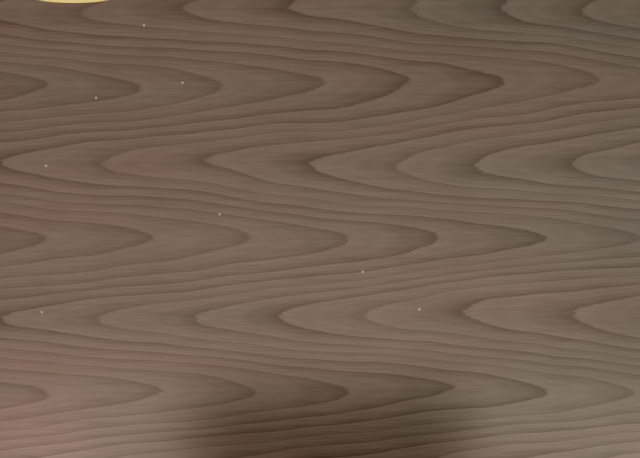
A Shadertoy shader for this texture:

```glsl
// Dark walnut veneer with horizontal grain under uneven light.
// Growth rings are contours of a field that waves across the board, giving
// nested arches; stretched cellular noise adds fibres, soft masks add light.

const float TAU = 6.2831853;
const vec3 DARK_WOOD = vec3(0.27, 0.21, 0.16);
const vec3 PALE_WOOD = vec3(0.60, 0.52, 0.47);
const vec3 RED_TINT = vec3(0.022, -0.006, -0.006);
const vec3 DUST = vec3(0.78, 0.73, 0.67);
const vec3 BARE_EDGE = vec3(0.86, 0.76, 0.52);

vec2 hash2(vec2 p) {
    vec3 q = fract(p.xyx * vec3(0.1031, 0.1030, 0.0973));
    q += dot(q, q.yzx + 33.33);
    return fract((q.xx + q.yz) * q.zy);
}

// Distance to the nearest scattered point, and that point's random value.
vec2 cellular(vec2 p) {
    vec2 cell = floor(p);
    vec2 nearest = vec2(9.0, 0.0);
    for (int j = -1; j <= 1; j++) {
        for (int i = -1; i <= 1; i++) {
            vec2 id = cell + vec2(i, j);
            float d = length(id + 0.15 + 0.7 * hash2(id) - p);
            if (d < nearest.x) nearest = vec2(d, hash2(id + 71.0).x);
        }
    }
    return nearest;
}

// Layered sines, each octave turned and finer than the last.
float waves(vec2 p) {
    float sum = 0.0, amp = 0.5;
    for (int i = 0; i < 4; i++) {
        sum += amp * sin(p.x + 1.7 * sin(p.y + float(i)));
        p = mat2(0.8, -0.6, 0.6, 0.8) * p * 1.9 + 2.3;
        amp *= 0.55;
    }
    return sum;
}

// Ring phase: arches point left and repeat up the board.
float ringPhase(vec2 p, float archHeight, float archDepth, float spacing) {
    float y = p.y + 0.013 * waves(p * vec2(3.5, 8.0));
    float arch = 0.5 - 0.5 * cos(TAU * (y - 0.31) / archHeight);
    float drift = 0.07 * waves(p * vec2(2.0, 13.0) + 4.0);
    return (p.x - archDepth * arch + drift) / spacing;
}

// Darkness of one ring: slow build-up, then a crisp edge.
float ringShade(float phase, float blur) {
    float t = fract(phase);
    float strength = 0.55 + 0.65 * hash2(vec2(floor(phase), 5.0)).x;
    float edge = 1.0 - smoothstep(1.0 - clamp(blur, 0.05, 0.5), 1.0, t);
    return strength * pow(t, 2.4) * edge;
}

// Fine streaks along the grain, centred near zero.
float fibres(vec2 p) {
    float fine = cellular(p * vec2(9.0, 170.0)).x;
    float broad = cellular(p * vec2(3.0, 62.0) + 19.0).x;
    return 0.6 * fine + 0.6 * broad - 0.52;
}

// Room light: dim top, bright lower corners, a soft shadow between them.
float lighting(vec2 uv) {
    float level = 0.47 - 0.09 * smoothstep(0.55, 1.0, uv.y);
    level += 0.07 * exp(-6.0 * dot(uv - vec2(0.6, 0.5), uv - vec2(0.6, 0.5)));
    level += 0.42 * exp(-length((uv - vec2(0.08, 0.0)) * vec2(3.0, 5.5)));
    level += 0.36 * exp(-length((uv - vec2(1.0, 0.0)) * vec2(3.8, 5.5)));
    float across = smoothstep(0.22, 0.38, uv.x) * (1.0 - smoothstep(0.64, 0.80, uv.x));
    float shadow = across * (1.0 - smoothstep(0.03, 0.26, uv.y));
    return level - 0.52 * shadow;
}

// A few pale specks scattered over the board.
float dust(vec2 p, float pixel) {
    vec2 speck = cellular(p * 7.0);
    float radius = 0.0025 * 7.0;
    float blur = pixel * 7.0;
    return step(0.86, speck.y) * (1.0 - smoothstep(radius - blur, radius + blur, speck.x));
}

void mainImage(out vec4 fragColor, in vec2 fragCoord) {
    vec2 uv = fragCoord / iResolution.xy;
    vec2 p = fragCoord / iResolution.y;
    float pixel = 1.0 / iResolution.y;

    // Rings, slightly frayed by the fibres
    float fibre = fibres(p);
    float phase = ringPhase(p, 0.335, 1.15, 0.21);
    float blur = 1.5 * fwidth(phase);
    float ring = ringShade(phase + 0.12 * fibre, blur);
    float fineRing = sin(TAU * 3.0 * phase) * (1.0 - smoothstep(0.1, 0.5, blur));

    // Tone
    float tone = lighting(uv);
    tone -= 0.30 * (ring - 0.22);
    tone += 0.018 * fineRing - 0.13 * fibre;
    tone += 0.035 * waves(p * vec2(2.5, 9.0) + 8.0);
    vec3 color = mix(DARK_WOOD, PALE_WOOD, clamp(tone, -0.12, 1.1));
    color += RED_TINT * (0.5 * waves(p * vec2(3.0, 14.0)) + 0.5 - uv.x);

    // Dust and the bare strip at the top left
    color = mix(color, DUST, 0.7 * dust(p, pixel));
    float strip = length((uv - vec2(0.115, 1.003)) / vec2(0.06, 0.010));
    color = mix(color, BARE_EDGE, 1.0 - smoothstep(0.8, 1.1, strip));

    fragColor = vec4(color, 1.0);
}
```
